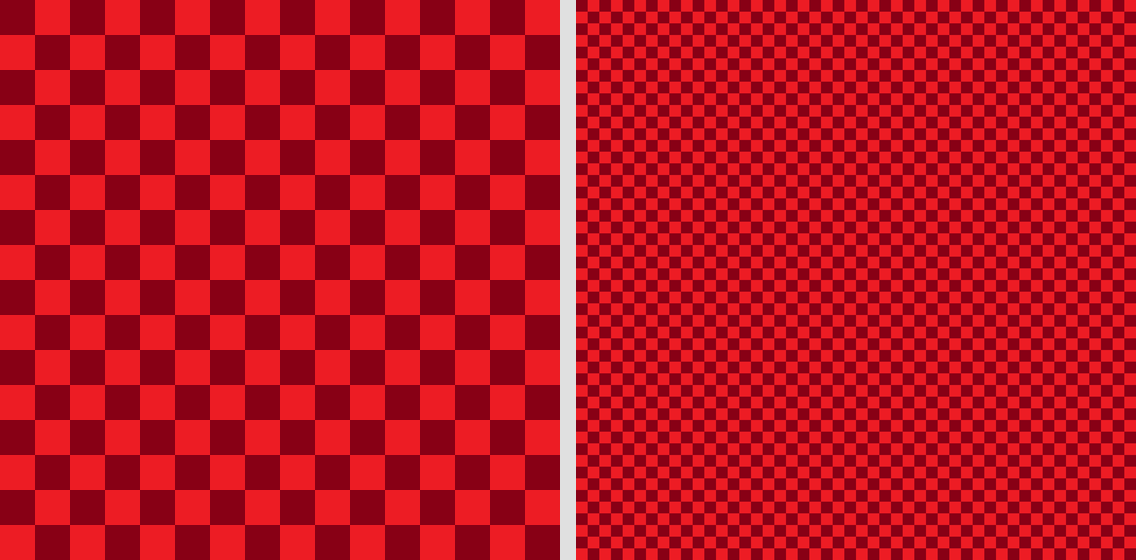
Left: one tile. Right: repeated 3 by 3.
Write a WebGL 2 fragment shader that draws this pattern.

```glsl
#version 300 es
precision highp float;
// Two-tone red checkerboard, sixteen squares across and down.

uniform vec2 u_resolution;
out vec4 fragColor;

const float SQUARES = 16.0;
const vec3 DARK_RED = vec3(0.533, 0.0, 0.082);
const vec3 BRIGHT_RED = vec3(0.929, 0.110, 0.141);

// Signed distance to the nearest square edge, positive in even squares.
vec2 edgeDistance(vec2 p) {
    return 0.5 - abs(mod(p + 0.5, 2.0) - 1.0);
}

// Smoothed checker: 1 where column + row is even, 0 where it is odd.
float checker(vec2 p, vec2 pixelSize) {
    vec2 wave = clamp(edgeDistance(p) / (0.5 * pixelSize), -1.0, 1.0);
    return 0.5 + 0.5 * wave.x * wave.y;
}

void main() {
    vec2 uv = gl_FragCoord.xy / u_resolution;
    vec2 pixelSize = SQUARES / u_resolution;
    float bright = checker(uv * SQUARES, pixelSize);
    fragColor = vec4(mix(DARK_RED, BRIGHT_RED, bright), 1.0);
}
```
